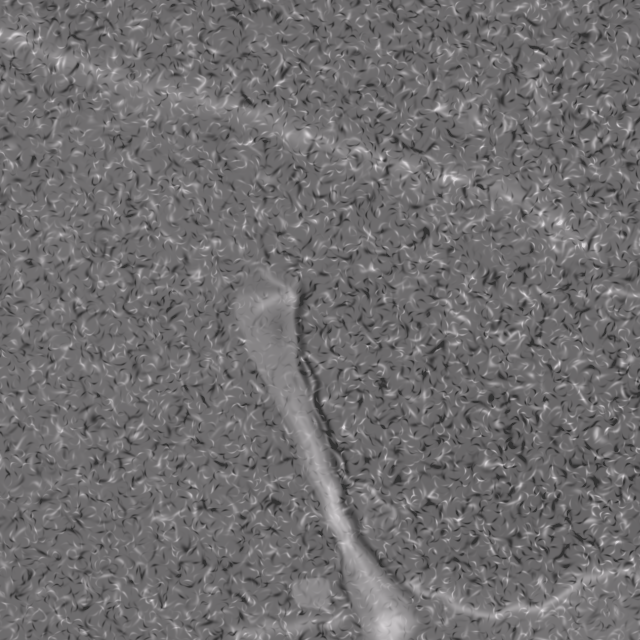
Give the GLSL for this texture, as a WebGL 2 fragment shader.

```glsl
#version 300 es
precision highp float;
// A pale, flared bone lying in grey fibrous rock, crossed by faint ridges.
// Rock grain is cellular: each cell scatters one curved flake, light or dark.
// The bone is a strip between two interpolated edges; ridges are polylines.
uniform vec2 u_resolution;
out vec4 fragColor;

#define ROCK_TONE 0.425
#define COARSE_CELLS 52.0
#define FINE_CELLS 96.0
#define GRAIN_GAIN 0.26
#define BONE_TONE 0.52
#define EDGE_SOFT 0.004
#define TINT vec3(1.008, 0.992, 1.003)

vec3 hash3(vec2 cell) {
  vec3 h = fract(cell.xyx * vec3(0.1031, 0.1030, 0.0973));
  h += dot(h, h.yxz + 33.33);
  return fract((h.xxy + h.yzz) * h.zyx);
}

// Sum of randomly turned, bent flakes from the neighbouring cells
float flakes(vec2 p) {
  vec2 cell = floor(p);
  float sum = 0.0;
  for (int j = -1; j <= 1; j++)
    for (int i = -1; i <= 1; i++) {
      vec2 id = cell + vec2(i, j);
      vec3 rnd = hash3(id);
      vec3 look = hash3(id + 71.0);
      vec2 d = p - id - rnd.xy;
      float a = rnd.z * 6.2832;
      vec2 q = mat2(cos(a), sin(a), -sin(a), cos(a)) * d;
      q.y += q.x * q.x * (look.y - 0.5) * 2.0;
      sum += (look.x * 2.0 - 1.0) * exp(-5.0 * q.x * q.x - 42.0 * q.y * q.y);
    }
  return sum;
}

float segDist(vec2 p, vec2 a, vec2 b) {
  vec2 ab = b - a;
  return length(p - a - ab * clamp(dot(p - a, ab) / dot(ab, ab), 0.0, 1.0));
}

float pathDist(vec2 p, vec2 k[8]) {
  float d = 9.0;
  for (int i = 0; i < 7; i++) d = min(d, segDist(p, k[i], k[i + 1]));
  return d;
}

float glow(float d, float width) { return exp(-d * d / (width * width)); }
float spot(vec2 p, vec2 c, vec2 r) { vec2 q = (p - c) / r; return exp(-dot(q, q)); }

// Left and right bone edges at height y; knots hold (height, left, right)
vec2 boneEdges(float y) {
  vec3 k[14] = vec3[14](
    vec3(0.0, 0.570, 0.645), vec3(0.03, 0.560, 0.668), vec3(0.07, 0.545, 0.635),
    vec3(0.115, 0.530, 0.590), vec3(0.165, 0.522, 0.555), vec3(0.21, 0.500, 0.536),
    vec3(0.265, 0.474, 0.521), vec3(0.323, 0.453, 0.501), vec3(0.375, 0.429, 0.482),
    vec3(0.43, 0.396, 0.466), vec3(0.48, 0.378, 0.459), vec3(0.525, 0.364, 0.462),
    vec3(0.56, 0.374, 0.465), vec3(0.587, 0.405, 0.430));
  vec2 e = k[0].yz;
  for (int i = 0; i < 13; i++)
    e = mix(e, k[i + 1].yz, clamp((y - k[i].x) / (k[i + 1].x - k[i].x), 0.0, 1.0));
  return e;
}

void main() {
  vec2 p = gl_FragCoord.xy / u_resolution;
  vec2 warp = sin(p.yx * vec2(83.0, 97.0) + 2.0 * sin(p * 41.0));
  vec2 rough = p + 0.0035 * warp;
  float coarse = flakes((p + 0.004 * warp) * COARSE_CELLS);
  float fine = flakes((p + 0.002 * warp.yx) * FINE_CELLS + 19.0);
  float grain = GRAIN_GAIN * (coarse + fine);

  // Rock: broad shading, stronger grain to the right
  float lowRight = spot(p, vec2(0.85, 0.25), vec2(0.28, 0.2));
  float shelf = spot(p, vec2(0.93, 0.02), vec2(0.2, 0.065));
  float tone = ROCK_TONE + 0.015 * spot(p, vec2(0.12, 0.6), vec2(0.3));
  tone += 0.012 * flakes(p * 7.0) - 0.025 * lowRight + 0.045 * shelf;
  tone += grain * (0.85 + 0.25 * p.x + 0.2 * lowRight - 0.4 * shelf);

  // Ridges crossing the rock
  float upper = pathDist(rough, vec2[8](vec2(0.0, 0.95), vec2(0.08, 0.915),
    vec2(0.195, 0.87), vec2(0.40, 0.825), vec2(0.47, 0.785), vec2(0.677, 0.727),
    vec2(0.80, 0.700), vec2(0.925, 0.612)));
  tone += 0.06 * glow(upper, 0.022) + (0.05 + 0.25 * coarse) * glow(upper, 0.007);
  float lower = pathDist(rough, vec2[8](vec2(0.638, 0.085), vec2(0.69, 0.068),
    vec2(0.75, 0.037), vec2(0.833, 0.052), vec2(0.87, 0.062), vec2(0.90, 0.085),
    vec2(0.95, 0.108), vec2(1.0, 0.10)));
  tone += 0.15 * glow(lower, 0.006) + 0.04 * glow(lower, 0.02);

  // Small chips and bright slivers
  tone += 0.15 * glow(segDist(rough, vec2(0.94, 0.541), vec2(1.0, 0.542)), 0.004);
  tone += 0.11 * glow(segDist(rough, vec2(0.82, 0.89), vec2(0.85, 0.83)), 0.006);
  tone += 0.13 * glow(segDist(rough, vec2(0.37, 0.01), vec2(0.53, 0.03)), 0.010);
  tone += 0.07 * spot(p, vec2(0.737, 0.82), vec2(0.022, 0.03));
  tone += 0.12 * spot(p, vec2(0.418, 0.72), vec2(0.012, 0.008));
  float chip = smoothstep(1.1, 0.9, length((rough - vec2(0.488, 0.073)) / vec2(0.032, 0.027)));
  tone = mix(tone, 0.54 + 0.3 * grain, chip);

  // Smooth flank and ragged crack beside the bone
  float flank = spot(p, vec2(0.585, 0.185), vec2(0.038, 0.05));
  tone = mix(tone, 0.46 + 0.5 * grain, 0.8 * flank);
  vec2 crack[8] = vec2[8](vec2(0.471, 0.44), vec2(0.488, 0.40), vec2(0.492, 0.362),
    vec2(0.514, 0.31), vec2(0.54, 0.258), vec2(0.58, 0.232), vec2(0.612, 0.20),
    vec2(0.622, 0.167));
  float upCrack = smoothstep(0.2, 0.28, p.y);
  tone -= (0.05 + 0.14 * upCrack) * glow(pathDist(rough - vec2(0.007, 0.0), crack), 0.005);
  tone += 0.16 * glow(pathDist(rough, crack), 0.004);

  // Bone: shadowed right side, then shading across and along its length
  vec2 edges = boneEdges(p.y) + 0.0025 * warp.x;
  float across = (p.x - edges.x) / (edges.y - edges.x);
  float shadowSpan = smoothstep(0.04, 0.1, p.y) * smoothstep(0.57, 0.54, p.y);
  tone -= 0.14 * shadowSpan * glow(p.x - edges.y - 0.008, 0.007);
  float mask = smoothstep(-EDGE_SOFT, EDGE_SOFT, min(p.x - edges.x, edges.y - p.x));
  mask *= smoothstep(0.587, 0.577, p.y + 0.003 * warp.y);
  float shaft = smoothstep(0.42, 0.32, p.y);
  float bone = BONE_TONE + 0.35 * grain + 0.015 * shaft * sin(across * 24.0 + 3.0 * p.y);
  bone += shaft * (0.11 * glow(across - 0.55, 0.28) - 0.10 * glow(across - 1.0, 0.2)
    - 0.06 * glow(across, 0.15));
  bone += 0.13 * spot(p, vec2(0.525, 0.195), vec2(0.017, 0.055));
  bone += 0.17 * spot(rough, vec2(0.605, 0.022), vec2(0.03, 0.02));
  bone -= 0.09 * spot(rough, vec2(0.437, 0.487), vec2(0.014, 0.028));
  bone -= 0.07 * smoothstep(0.535, 0.55, p.y + 0.003 * warp.x);
  bone += 0.10 * glow(segDist(rough, vec2(0.405, 0.522), vec2(0.452, 0.538)), 0.010);
  bone += 0.10 * glow(segDist(rough, vec2(0.458, 0.54), vec2(0.41, 0.58)), 0.006);
  tone = mix(tone, bone, mask);

  // Dark seam running down into the flared end
  tone -= 0.13 * glow(segDist(rough, vec2(0.526, 0.16), vec2(0.541, 0.06)), 0.004);
  fragColor = vec4(clamp(tone, 0.2, 0.85) * TINT, 1.0);
}
```
